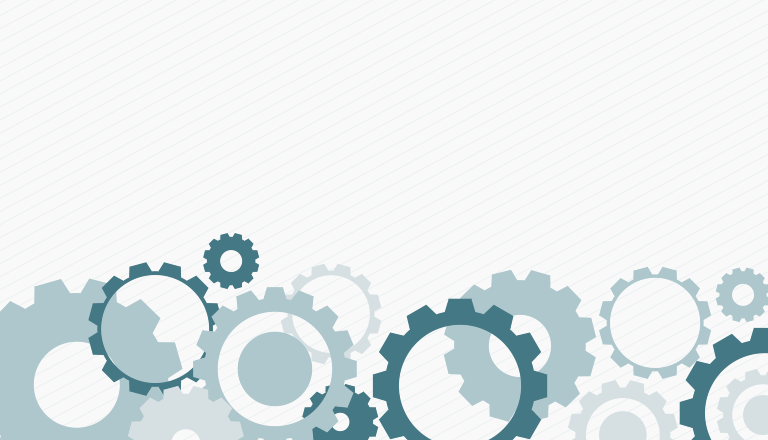
This background is drawn by a Shadertoy shader. Its source:

```glsl
// Flat overlapping cog wheels along the lower edge of a pale, finely ruled sheet.
// Each wheel is a distance function: one tooth folded around a disc, with a
// round hole cut out; wheels are painted back to front. Unit: canvas width.

#define ROOT_RATIO 0.865      // body radius relative to tooth tip
#define TOOTH_WIDTH 1.56      // half tip width = radius * this / teeth count
#define TOOTH_TAPER 0.3       // widening of a tooth towards its root
#define LINE_SPACING 0.0150
#define LINE_WIDTH 0.0013
#define LINE_ANGLE 0.49
#define NO_HUB -1.0

const float TAU = 6.2831853;
const vec3 PAPER = vec3(0.975, 0.978, 0.978);
const vec3 RULING = vec3(0.925, 0.942, 0.942);
const vec3 DARK = vec3(0.27, 0.47, 0.52);
const vec3 LIGHT = vec3(0.68, 0.78, 0.80);
const vec3 PALE = vec3(0.84, 0.88, 0.89);

// Coverage of a shape, smoothed over one pixel
float coverage(float dist) {
    float pixel = 1.0 / iResolution.x;
    return 1.0 - smoothstep(-0.6 * pixel, 0.6 * pixel, dist);
}

// Toothed wheel; turn is a rotation counted in tooth steps
float gearDistance(vec2 p, float radius, float hole, float teeth, float turn) {
    float r = length(p);
    float sector = TAU / teeth;
    float angle = r > 0.0 ? atan(p.y, p.x) : 0.0;
    angle = mod(angle - (turn - 0.5) * sector, sector) - 0.5 * sector;
    vec2 q = r * vec2(cos(angle), sin(angle));

    float halfWidth = radius * TOOTH_WIDTH / teeth + TOOTH_TAPER * (radius - q.x);
    float flank = (abs(q.y) - halfWidth) / sqrt(1.0 + TOOTH_TAPER * TOOTH_TAPER);
    float tooth = max(q.x - radius, flank);
    return max(min(r - radius * ROOT_RATIO, tooth), hole - r);
}

// Paint a wheel and its optional solid hub
void gear(inout vec3 color, vec2 p, float radius, float hole, float hub,
          float teeth, float turn, vec3 ink) {
    float dist = gearDistance(p, radius, hole, teeth, turn);
    dist = min(dist, length(p) - hub);
    color = mix(color, ink, coverage(dist));
}

// Sheet with slanted hairlines
vec3 ruledPaper(vec2 p) {
    float across = dot(p, vec2(-sin(LINE_ANGLE), cos(LINE_ANGLE)));
    float dist = abs(fract(across / LINE_SPACING) - 0.5) * LINE_SPACING;
    return mix(PAPER, RULING, coverage(dist - 0.5 * LINE_WIDTH));
}

void mainImage(out vec4 fragColor, in vec2 fragCoord) {
    vec2 p = fragCoord / iResolution.x;
    vec3 color = ruledPaper(p);

    // Back layer
    gear(color, p - vec2(0.100, 0.072), 0.138, 0.056, NO_HUB, 12.0, 0.53, LIGHT);
    gear(color, p - vec2(0.677, 0.1225), 0.099, 0.0405, NO_HUB, 12.0, 0.47, LIGHT);
    gear(color, p - vec2(0.431, 0.164), 0.0655, 0.0505, NO_HUB, 12.0, 0.5, PALE);

    // Left group
    gear(color, p - vec2(0.202, 0.1445), 0.087, 0.0703, NO_HUB, 12.0, 0.5, DARK);
    gear(color, p - vec2(0.301, 0.233), 0.0365, 0.0143, NO_HUB, 12.0, 0.5, DARK);
    gear(color, p - vec2(0.443, 0.0235), 0.0495, 0.012, NO_HUB, 12.0, 0.5, DARK);
    gear(color, p - vec2(0.358, 0.0925), 0.1065, 0.0745, 0.0485, 16.0, 0.0, LIGHT);
    gear(color, p - vec2(0.242, -0.005), 0.0755, 0.019, NO_HUB, 12.0, 0.5, PALE);

    // Right group
    gear(color, p - vec2(0.599, 0.0705), 0.1135, 0.0795, NO_HUB, 12.0, 0.0, DARK);
    gear(color, p - vec2(0.853, 0.1525), 0.073, 0.0587, NO_HUB, 12.0, 0.5, LIGHT);
    gear(color, p - vec2(0.9675, 0.189), 0.0355, 0.0143, NO_HUB, 12.0, 0.5, LIGHT);
    gear(color, p - vec2(0.811, 0.0065), 0.0715, 0.048, 0.031, 12.0, 0.5, PALE);
    gear(color, p - vec2(0.996, 0.035), 0.111, 0.078, NO_HUB, 12.0, 0.0, DARK);
    gear(color, p - vec2(0.9935, 0.0325), 0.060, 0.040, 0.026, 12.0, 0.5, PALE);

    fragColor = vec4(color, 1.0);
}
```
